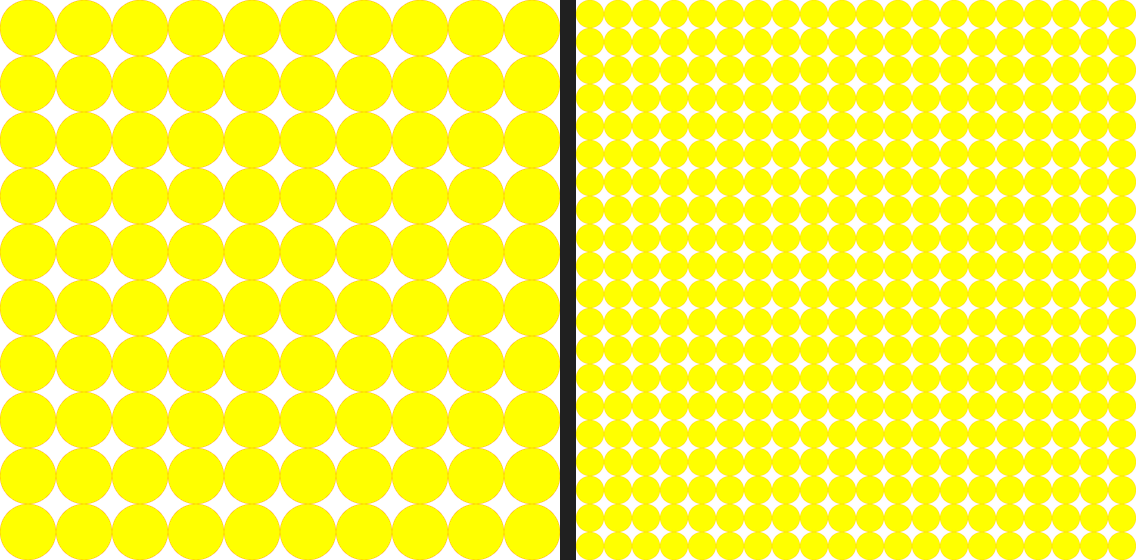
Left: one tile. Right: repeated 2 by 2.
A Shadertoy shader for this pattern:

```glsl
// Square grid of touching yellow discs with hairline red outlines on white.

const float REPEATS = 10.0;         // discs across and down
const float RADIUS = 0.5;           // in cells, so neighbours touch
const float LINE_WIDTH = 0.0026;    // in cells
const vec3 PAPER = vec3(1.0);
const vec3 DISC = vec3(1.0, 1.0, 0.0);
const vec3 OUTLINE = vec3(1.0, 0.0, 0.0);

// Share of a pixel that lies inside an edge at signed distance dist.
float coverage(float dist, float pixel) {
    return clamp(0.5 - dist / pixel, 0.0, 1.0);
}

void mainImage(out vec4 fragColor, in vec2 fragCoord) {
    // Position within the repeating cell, centred on its disc
    vec2 cell = fract(fragCoord / iResolution.xy * REPEATS) - 0.5;
    float pixel = REPEATS / min(iResolution.x, iResolution.y);
    float dist = length(cell) - RADIUS;

    // The outline straddles the rim; its coverage keeps it fine at any size
    float inner = coverage(dist + 0.5 * LINE_WIDTH, pixel);
    float outer = coverage(dist - 0.5 * LINE_WIDTH, pixel);

    vec3 color = PAPER * (1.0 - outer) + OUTLINE * (outer - inner) + DISC * inner;
    fragColor = vec4(color, 1.0);
}
```
